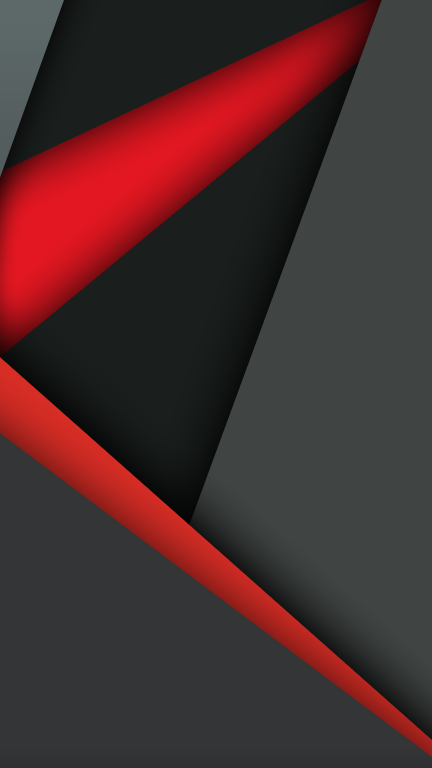
Reproduce this background procedurally as a Shadertoy shader.

```glsl
// Overlapping sheets of dark card with two red bands between them.
// Each sheet is a half plane bounded by a line; the signed distance to
// that line gives both a smooth edge and the soft shadow it casts.

const float ASPECT = 0.5625;          // layout width for a height of 1

const vec3 BLACK_CARD  = vec3(0.102, 0.122, 0.114);
const vec3 RIGHT_CARD  = vec3(0.252, 0.270, 0.264);
const vec3 CORNER_CARD = vec3(0.345, 0.385, 0.385);
const vec3 LOWER_CARD  = vec3(0.204, 0.206, 0.214);
const vec3 UPPER_RED   = vec3(0.885, 0.090, 0.130);
const vec3 LOWER_RED   = vec3(0.840, 0.175, 0.145);

// Shadow reach and darkness
const float BAND_REACH   = 0.070, BAND_DEPTH   = 0.48;
const float RIGHT_REACH  = 0.085, RIGHT_DEPTH  = 0.62;
const float CORNER_REACH = 0.055, CORNER_DEPTH = 0.55;
const float STRIP_REACH  = 0.085, STRIP_DEPTH  = 0.72;
const float LOWER_REACH  = 0.070, LOWER_DEPTH  = 0.36;

// Signed distance to the line a-b, positive on its left
float sideOf(vec2 p, vec2 a, vec2 b) {
    vec2 along = normalize(b - a);
    vec2 rel = p - a;
    return along.x * rel.y - along.y * rel.x;
}

// Brightness left at distance d from a shadow-casting edge
float shadow(float d, float reach, float depth) {
    float nearness = 1.0 - clamp(d / reach, 0.0, 1.0);
    return 1.0 - depth * nearness * nearness;
}

// Smooth coverage of the side where d is positive
float cover(float d) {
    return clamp(d * iResolution.y + 0.5, 0.0, 1.0);
}

void mainImage(out vec4 fragColor, in vec2 fragCoord) {
    vec2 p = fragCoord / iResolution.xy * vec2(ASPECT, 1.0);

    // Edges, positive inside the named sheet or above the named line
    float bandTop    = sideOf(p, vec2(0.0, 0.776), vec2(0.479, 1.0));
    float bandBottom = sideOf(p, vec2(0.0, 0.535), vec2(0.469, 0.922));
    float rightCard  = sideOf(p, vec2(0.497, 1.0), vec2(0.247, 0.318));
    float cornerCard = sideOf(p, vec2(0.0026, 0.776), vec2(0.0833, 1.0));
    float stripTop   = sideOf(p, vec2(0.0, 0.535), vec2(ASPECT, 0.0365));
    float stripBase  = sideOf(p, vec2(0.0, 0.436), vec2(ASPECT, 0.0143));

    // Upper red band, sunk between the two black cards
    vec3 band = UPPER_RED
        * shadow(-bandTop, BAND_REACH, BAND_DEPTH)
        * shadow(bandBottom, BAND_REACH, BAND_DEPTH)
        * shadow(p.x, 0.025, 0.18);
    vec3 color = mix(BLACK_CARD, band, cover(min(-bandTop, bandBottom)));

    // Shadows of the side cards, then the cards themselves
    color *= shadow(-rightCard, RIGHT_REACH, RIGHT_DEPTH);
    color *= shadow(-cornerCard, CORNER_REACH, CORNER_DEPTH);
    color = mix(color, RIGHT_CARD, cover(rightCard));
    vec3 corner = CORNER_CARD * mix(0.94, 1.06, smoothstep(0.78, 1.0, p.y));
    color = mix(color, corner, cover(cornerCard));

    // Lower red strip, lying over the cards and under the lower one
    color *= shadow(stripTop, STRIP_REACH, STRIP_DEPTH);
    vec3 strip = LOWER_RED * shadow(stripBase, LOWER_REACH, LOWER_DEPTH);
    color = mix(color, strip, cover(-stripTop));

    // Lower card, fading slightly at the foot
    vec3 lower = LOWER_CARD * shadow(p.y, 0.03, 0.12);
    color = mix(color, lower, cover(-stripBase));

    fragColor = vec4(color, 1.0);
}
```
